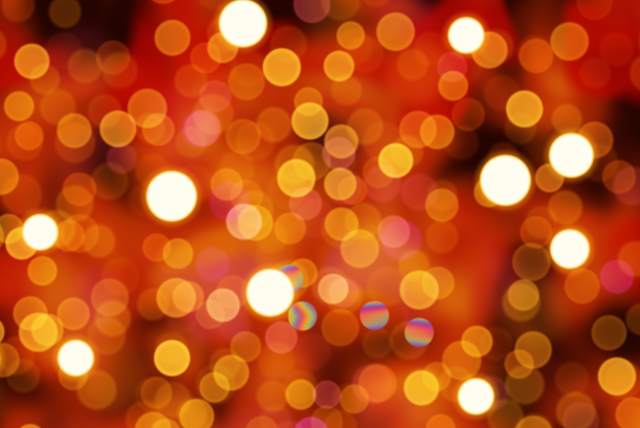
This background is drawn by a Shadertoy shader. Its source:

```glsl
// Warm out-of-focus lights: a dark red and amber glow from layered sines,
// covered by jittered cellular layers of screened discs, from broad and
// blurred to small and crisp, with a few iridescent and white-hot ones.

const vec3 SOOT   = vec3(0.14, 0.015, 0.003);
const vec3 EMBER  = vec3(0.73, 0.16, 0.012);
const vec3 RED    = vec3(0.76, 0.02, 0.005);
const vec3 FLAME  = vec3(0.85, 0.25, 0.01);
const vec3 AMBER  = vec3(0.99, 0.55, 0.05);
const vec3 ROSE   = vec3(0.85, 0.22, 0.33);
const vec3 VIOLET = vec3(0.82, 0.06, 0.72);
const vec3 BUTTER = vec3(1.00, 0.80, 0.22);
const vec3 WHITE  = vec3(1.00, 0.99, 0.94);

vec3 hash3(vec2 cell, float seed) {
    vec3 q = fract((cell.xyx + seed * 7.31) * vec3(0.1031, 0.1030, 0.0973));
    q += dot(q, q.yxz + 33.33);
    return fract((q.xxy + q.yzz) * q.zyx);
}

// Sum of warped sines, roughly -1 to 1.
float waves(vec2 p, float seed) {
    float sum = 0.0, amp = 0.6;
    for (int i = 0; i < 3; i++) {
        p = mat2(0.8, 0.6, -0.6, 0.8) * p + seed;
        p += 0.35 * sin(p.yx * 1.3 + seed);
        sum += amp * sin(p.x) * cos(p.y * 1.1) * 1.4;
        p *= 1.6;
        amp *= 0.55;
    }
    return sum;
}

float blob(vec2 p, vec2 center, vec2 size) {
    vec2 q = (p - center) / size;
    return exp(-dot(q, q));
}

// Light gathers low and slightly left; the corners fall dark.
float warmth(vec2 p) {
    return blob(p, vec2(-0.10, -0.10), vec2(0.74, 0.58));
}

float pinkness(vec2 p) {
    return blob(p, vec2(-0.08, -0.20), vec2(0.38, 0.30));
}

float discMask(float d, float radius, float blur) {
    return 1.0 - smoothstep(radius - blur, radius + blur, d);
}

vec3 screenBlend(vec3 col, vec3 light) {
    return col + light * (1.0 - col);
}

vec3 lampTint(vec2 center, float pick) {
    float pink = 0.09 + 0.20 * pinkness(center);
    if (pick < 0.25 * pink) return VIOLET;
    if (pick < pink) return ROSE;
    return mix(FLAME, AMBER, smoothstep(0.25, 0.65, pick));
}

vec3 backdrop(vec2 p) {
    float level = 0.92 * warmth(p) + 0.55 * waves(p * 10.0, 2.3);
    vec3 col = mix(SOOT, EMBER, smoothstep(-0.10, 0.75, level));
    col = mix(col, AMBER * 0.92, 0.70 * smoothstep(0.60, 1.25, level));
    float redPatch = smoothstep(0.0, 0.55, waves(p * 8.0, 5.1));
    float outer = smoothstep(-0.20, 0.40, p.y + 0.5 * abs(p.x) - 0.1);
    col = mix(col, RED, 0.75 * redPatch * outer);
    float haze = smoothstep(0.0, 0.7, waves(p * 11.0, 8.7));
    return mix(col, ROSE * 0.9, 0.70 * haze * pinkness(p));
}

// One layer of translucent discs, one candidate per jittered cell.
vec3 addDiscs(vec3 col, vec2 p, float cellSize, float radius, float blur,
              float density, float opacity, float lift, float seed) {
    vec2 home = floor(p / cellSize);
    for (int y = -1; y <= 1; y++)
    for (int x = -1; x <= 1; x++) {
        vec2 cell = home + vec2(x, y);
        vec3 place = hash3(cell, seed), kind = hash3(cell, seed + 17.0);
        vec2 center = (cell + 0.1 + 0.8 * place.xy) * cellSize;
        float r = radius * mix(0.8, 1.1, kind.x);
        float d = length(p - center);
        float present = step(kind.y, density * (0.30 + 0.85 * warmth(center)));
        vec3 tint = mix(lampTint(center, kind.z), BUTTER, lift * place.z);
        tint *= 0.88 + 0.18 * smoothstep(0.65 * r, r, d);
        float alpha = opacity * mix(0.35, 1.0, place.z);
        col = screenBlend(col, tint * discMask(d, r, blur) * present * alpha);
    }
    return col;
}

// Glassy discs with rainbow bands, clustered below the middle.
vec3 addPrisms(vec3 col, vec2 p, float cellSize, float seed) {
    vec2 home = floor(p / cellSize);
    for (int y = -1; y <= 1; y++)
    for (int x = -1; x <= 1; x++) {
        vec2 cell = home + vec2(x, y);
        vec3 place = hash3(cell, seed), kind = hash3(cell, seed + 9.0);
        vec2 center = (cell + 0.2 + 0.6 * place.xy) * cellSize;
        vec2 q = p - center;
        float present = step(kind.y, 0.60 * blob(center, vec2(0.05, -0.25), vec2(0.22, 0.14)) - 0.04);
        float band = dot(q, vec2(cos(kind.x * 6.28), sin(kind.x * 6.28))) * 150.0;
        band += 1.2 * sin(q.y * 90.0 + kind.z * 6.0);
        vec3 sheen = 0.55 + 0.45 * cos(band + vec3(0.0, 1.7, 3.6));
        sheen = mix(sheen, mix(BUTTER, VIOLET, kind.z), 0.55);
        col = mix(col, sheen, 0.85 * present * discMask(length(q), 0.034, 0.003));
    }
    return col;
}

// Overexposed lamps with a thin golden fringe, mostly away from the middle.
vec3 addWhiteLamps(vec3 col, vec2 p, float cellSize, float seed) {
    vec2 home = floor(p / cellSize);
    for (int y = -1; y <= 1; y++)
    for (int x = -1; x <= 1; x++) {
        vec2 cell = home + vec2(x, y);
        vec3 place = hash3(cell, seed), kind = hash3(cell, seed + 5.0);
        vec2 center = (cell + 0.15 + 0.7 * place.xy) * cellSize;
        float middle = blob(center, vec2(0.0, 0.05), vec2(0.45, 0.45));
        float present = step(kind.y, 0.85 - 0.85 * middle);
        float r = mix(0.043, 0.062, kind.x * kind.x);
        float d = length(p - center);
        col = screenBlend(col, AMBER * 0.5 * present * discMask(d, r + 0.008, 0.012));
        col = mix(col, BUTTER, present * discMask(d, r, 0.004));
        col = mix(col, WHITE, present * discMask(d, r - 0.003, 0.004));
    }
    return col;
}

void mainImage(out vec4 fragColor, in vec2 fragCoord) {
    vec2 p = (fragCoord - 0.5 * iResolution.xy) / iResolution.y;
    vec3 col = backdrop(p);
    //                    cell  radius  blur  density opacity lift seed
    col = addDiscs(col, p, 0.15, 0.070, 0.035, 0.60, 0.30, 0.0, 1.0);
    col = addDiscs(col, p, 0.09, 0.043, 0.007, 0.75, 0.34, 0.0, 2.0);
    col = addDiscs(col, p, 0.11, 0.041, 0.004, 0.70, 0.65, 0.1, 3.0);
    col = addDiscs(col, p, 0.15, 0.042, 0.004, 0.65, 0.98, 0.7, 4.0);
    col = addPrisms(col, p, 0.10, 6.0);
    col = addWhiteLamps(col, p, 0.25, 8.0);
    fragColor = vec4(clamp(col, 0.0, 1.0), 1.0);
}
```
